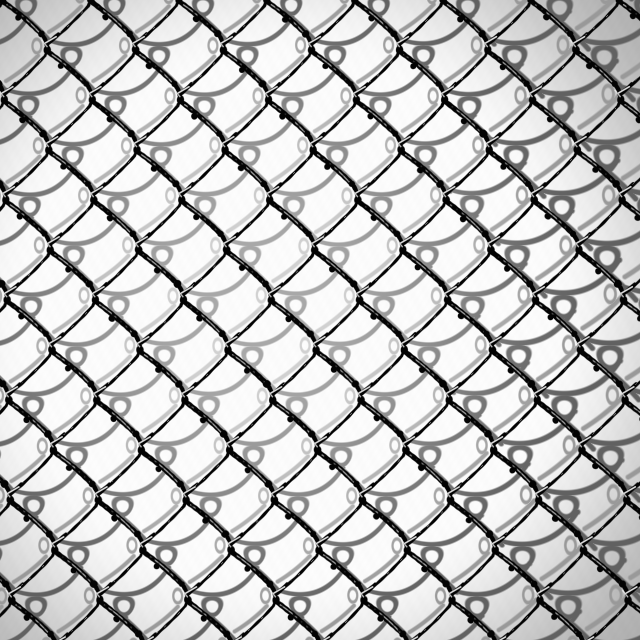
Reproduce this pattern procedurally as a three.js fragment shader.

```glsl
varying vec2 vUv;

float hash(vec2 id) {
  return fract(sin(dot(id, vec2(27.17, 61.73))) * 4375.85);
}

// Distance to a strand from a to b that sags sideways by bow.
float strand(vec2 p, vec2 a, vec2 b, float bow) {
  vec2 d = b - a;
  float h = clamp(dot(p - a, d) / dot(d, d), 0.0, 1.0);
  vec2 side = normalize(vec2(-d.y, d.x));
  return length(p - a - d * h - side * bow * 4.0 * h * (1.0 - h));
}

float cover(float dist, float soft) {
  return 1.0 - smoothstep(-soft, soft, dist);
}

float ripple(vec2 p) {
  return sin(p.x * 31.0 + p.y * 17.0) * 0.6 + sin(p.x * 67.0 - p.y * 43.0) * 0.4;
}

// Dark looped shadow and the long arc running to the next loop.
float loopShadow(vec2 p) {
  vec2 c = p - vec2(0.27, -0.07);
  c.x *= 1.0 - 2.2 * c.y;
  float d = abs(length(c) - 0.095) - 0.026;
  d = min(d, strand(p, vec2(0.03, 0.11), vec2(0.785, 0.37), -0.155) - 0.028);
  return min(d, strand(p, vec2(0.22, -0.16), vec2(0.53, -0.46), 0.01) - 0.025);
}

// Pale second shadow: straight band and small eyelet.
float paleShadow(vec2 p) {
  float eyelet = abs(length((p - vec2(-0.12, 0.05)) * vec2(1.4, 0.9)) - 0.07) - 0.018;
  return min(eyelet, strand(p, vec2(0.02, 0.21), vec2(0.39, 0.5), -0.015) - 0.023);
}

// Thin rising wire, thick falling wire, and the knot with its lumps.
float wire(vec2 p, float seed) {
  float rough = 0.003 * ripple(p + seed * 5.0);
  float d = strand(p, vec2(0.0, 0.06), vec2(0.47, 0.5), -0.012) - 0.016;
  d = min(d, strand(p, vec2(0.47, 0.5), vec2(0.5, 0.568), 0.0) - 0.017);
  d = min(d, strand(p, vec2(0.0, 0.07), vec2(0.13, 0.18), 0.0) - 0.021);
  d = min(d, strand(p, vec2(0.02, -0.03), vec2(0.44, -0.39), 0.01) - 0.029);
  d = min(d, strand(p, vec2(0.44, -0.39), vec2(0.5, -0.568), 0.015) - 0.025);
  d = min(d, length(p * vec2(1.0, 0.8)) - 0.042);
  d = min(d, length(p - vec2(0.435, -0.385)) - 0.034 - 0.012 * seed);
  d = min(d, length(p - vec2(0.15 + 0.07 * seed, -0.18 - 0.06 * seed)) - 0.036);
  return d + rough;
}

// Worn highlights on the metal.
float glint(vec2 p, float seed) {
  float wear = smoothstep(-0.5, 0.5, ripple(p + seed * 9.0));
  float g = 0.62 * wear * cover(strand(p, vec2(0.05, -0.055), vec2(0.4, -0.36), 0.015) - 0.008, 0.008);
  g = max(g, 0.9 * cover(strand(p, vec2(-0.03, 0.075), vec2(0.1, 0.15), 0.0) - 0.009, 0.008));
  g = max(g, 0.75 * cover(strand(p, vec2(0.44, -0.46), vec2(0.495, -0.53), 0.0) - 0.008, 0.008));
  float scuff = smoothstep(0.45, 0.8, ripple(p * 1.7 + seed * 3.0));
  return max(g, 0.6 * scuff * cover(strand(p, vec2(0.1, 0.16), vec2(0.44, 0.47), -0.012) - 0.003, 0.007));
}

void main() {
  // Slightly sheared diamond lattice, measured in cell widths.
  vec2 q = vUv - vec2(0.0742, 0.922);
  q.x += 0.015 * q.y;
  q /= 0.1376;
  vec2 lattice = vec2(q.x + q.y / 1.136, q.x - q.y / 1.136);
  float shadowScale = 1.0 + 0.22 * smoothstep(0.6, 1.0, vUv.x);

  float dark = 1.0;
  float pale = 1.0;
  float metal = 1.0;
  float shine = 0.0;
  for (int i = -1; i <= 1; i++) {
    for (int j = -1; j <= 1; j++) {
      vec2 id = floor(lattice) + vec2(float(i), float(j));
      vec2 r = lattice - id;
      vec2 p = vec2(0.5 * (r.x + r.y), 0.568 * (r.x - r.y));
      float seed = hash(id);
      vec2 shadowPos = p / shadowScale + 0.006 * vec2(sin(seed * 40.0), cos(seed * 70.0));
      dark = min(dark, loopShadow(shadowPos));
      pale = min(pale, paleShadow(shadowPos));
      metal = min(metal, wire(p, seed));
      shine = max(shine, glint(p, seed));
    }
  }

  // Bright wall fading to its corners, shadows deepening outward.
  float edge = length(vUv - vec2(0.45, 0.5));
  float depth = smoothstep(0.08, 0.56, length(vUv - vec2(0.4, 0.52)));
  float tone = 0.985 - 0.3 * smoothstep(0.4, 0.76, edge) + 0.006 * ripple(vUv * 9.0);
  tone = mix(tone, min(tone, mix(0.82, 0.6, depth)), cover(pale, 0.012));
  tone = mix(tone, mix(0.66, 0.38, depth), cover(dark, 0.012));
  tone = mix(tone, 0.01, cover(metal, 0.009));
  tone = mix(tone, 0.95, shine);
  gl_FragColor = vec4(vec3(tone), 1.0);
}
```
